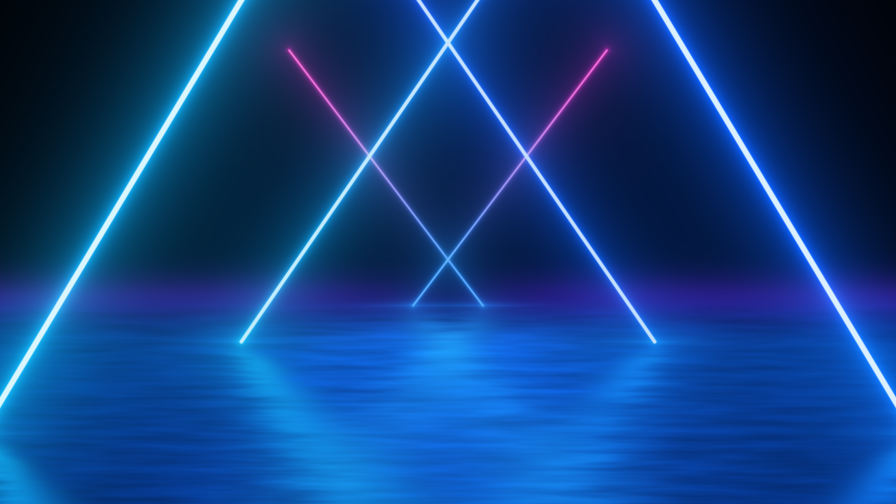
A WebGL 2 fragment shader for this background:

```glsl
#version 300 es
precision highp float;

uniform vec2 u_resolution;
out vec4 outColor;

// Layout, in canvas heights, x measured from the centre
const float HORIZON = 0.415;
const int LAYERS = 3;
const vec2 FOOT[LAYERS] = vec2[](vec2(-0.926, 0.139), vec2(-0.410, 0.322), vec2(0.069, 0.394));
const vec2 HEAD[LAYERS] = vec2[](vec2(-0.170, 1.400), vec2(0.335, 1.400), vec2(-0.315, 0.900));

// Tube looks per layer, front to back
const float CORE_WIDTH[LAYERS] = float[](0.0075, 0.0048, 0.0022);
const float CORE_WHITE[LAYERS] = float[](0.92, 0.82, 0.35);
const float HALO_WIDTH[LAYERS] = float[](0.115, 0.085, 0.050);
const float HALO_GAIN[LAYERS] = float[](0.62, 0.50, 0.26);
const float MIRROR_GAIN[LAYERS] = float[](0.75, 0.62, 0.40);

// Colours
const vec3 CYAN = vec3(0.04, 0.64, 0.92);
const vec3 BLUE = vec3(0.04, 0.36, 1.00);
const vec3 INDIGO = vec3(0.10, 0.24, 1.00);
const vec3 MAGENTA = vec3(0.95, 0.10, 0.72);
const vec3 WALL = vec3(0.004, 0.045, 0.14);
const vec3 HAZE = vec3(0.12, 0.015, 0.25);
const vec3 FLOOR_FAR = vec3(0.035, 0.05, 0.24);
const vec3 FLOOR_NEAR = vec3(0.015, 0.17, 0.47);
const vec3 FLOOR_SHEEN = vec3(0.05, 0.24, 0.46);

// Floor texture
const vec2 RIPPLE_SCALE = vec2(5.0, 65.0);
const float RIPPLE_GAIN = 0.22;
const float RIPPLE_SHIFT = 0.025;

vec2 hashGradient(vec2 cell) {
    float h = fract(sin(dot(cell, vec2(127.1, 311.7))) * 43758.5);
    return vec2(cos(h * 6.2832), sin(h * 6.2832));
}

float gradientNoise(vec2 p) {
    vec2 i = floor(p), f = fract(p);
    vec2 u = f * f * f * (f * (f * 6.0 - 15.0) + 10.0);
    vec2 e = vec2(0.0, 1.0);
    float low = mix(dot(hashGradient(i), f), dot(hashGradient(i + e.yx), f - e.yx), u.x);
    float high = mix(dot(hashGradient(i + e), f - e), dot(hashGradient(i + 1.0), f - 1.0), u.x);
    return mix(low, high, u.y);
}

// Returns distance to the segment and position along it
vec2 segment(vec2 p, vec2 a, vec2 b) {
    vec2 ab = b - a;
    float t = clamp(dot(p - a, ab) / dot(ab, ab), 0.0, 1.0);
    return vec2(length(p - a - ab * t), t);
}

vec3 screenBlend(vec3 base, vec3 light) {
    return 1.0 - (1.0 - base) * (1.0 - clamp(light, 0.0, 1.0));
}

vec3 tubeColor(int layer, float side, float t) {
    vec3 foot = side > 0.0 ? CYAN : BLUE;
    if (layer == 0) return foot;
    if (layer == 1) return mix(foot, INDIGO, t * t * 1.6);
    return mix(vec3(0.08, 0.50, 1.0), MAGENTA, smoothstep(0.05, 1.0, t));
}

vec3 backdrop(vec2 p, float ripple) {
    vec3 wall = WALL * exp(-1.6 * p.x * p.x) * (1.25 - 0.6 * p.y);
    float depth = max(HORIZON - p.y, 0.0);
    vec3 ground = mix(FLOOR_FAR, FLOOR_NEAR, smoothstep(0.0, 0.13, depth));
    float sheen = exp(-5.0 * p.x * p.x) * smoothstep(0.0, 0.10, depth) * (1.0 - 1.1 * depth);
    ground = (ground + FLOOR_SHEEN * sheen) * (1.0 + RIPPLE_GAIN * ripple);
    vec3 color = mix(ground, wall, smoothstep(HORIZON - 0.03, HORIZON + 0.03, p.y));
    float band = (p.y - HORIZON) / 0.045;
    return color + HAZE * exp(-band * band) * smoothstep(0.0, 0.45, abs(p.x) + 0.15);
}

void main() {
    vec2 p = (gl_FragCoord.xy - vec2(0.5 * u_resolution.x, 0.0)) / u_resolution.y;
    float pixel = 1.0 / u_resolution.y;
    float onFloor = 1.0 - smoothstep(HORIZON - 0.04, HORIZON, p.y);
    float ripple = onFloor * (gradientNoise(p * RIPPLE_SCALE) + 0.5 * gradientNoise(p * RIPPLE_SCALE * 2.3));
    vec3 color = backdrop(p, ripple);

    // Back to front, each layer a mirrored pair of tubes
    for (int layer = LAYERS - 1; layer >= 0; layer--) {
        vec2 foot = FOOT[layer], head = HEAD[layer];
        for (float side = -1.0; side < 2.0; side += 2.0) {
            vec2 q = vec2(p.x * side, p.y);

            // Blurred reflection, wider with depth
            float depth = max(foot.y - q.y, 0.0);
            vec2 mirrored = vec2(q.x + ripple * RIPPLE_SHIFT, 2.0 * foot.y - q.y);
            vec2 m = segment(mirrored, foot, head);
            float blur = m.x / (0.025 + 0.30 * depth);
            float mirror = exp(-blur * blur - 1.4 * depth) * smoothstep(0.0, 0.05, depth);
            vec3 mirrorColor = mix(tubeColor(layer, side, 0.0), BLUE, 0.25);
            color = screenBlend(color, mirrorColor * mirror * MIRROR_GAIN[layer] * (1.0 + RIPPLE_GAIN * ripple));

            // Flat flare where the tube meets the floor
            vec2 away = abs(q - foot);
            color = screenBlend(color, BLUE * 0.55 * exp(-away.x / 0.07 - away.y / 0.008));

            // Halo and core
            vec2 s = segment(q, foot, head);
            vec3 hue = tubeColor(layer, side, s.y);
            float halo = HALO_GAIN[layer] * exp(-s.x / HALO_WIDTH[layer]);
            halo += 0.65 * exp(-s.x / (CORE_WIDTH[layer] * 1.8));
            color = screenBlend(color, hue * halo);
            float core = 1.0 - smoothstep(-pixel, pixel, s.x - CORE_WIDTH[layer] * 0.75);
            color = mix(color, mix(hue, vec3(0.93, 0.99, 1.0), CORE_WHITE[layer]), core);
        }
    }
    outColor = vec4(color, 1.0);
}
```
